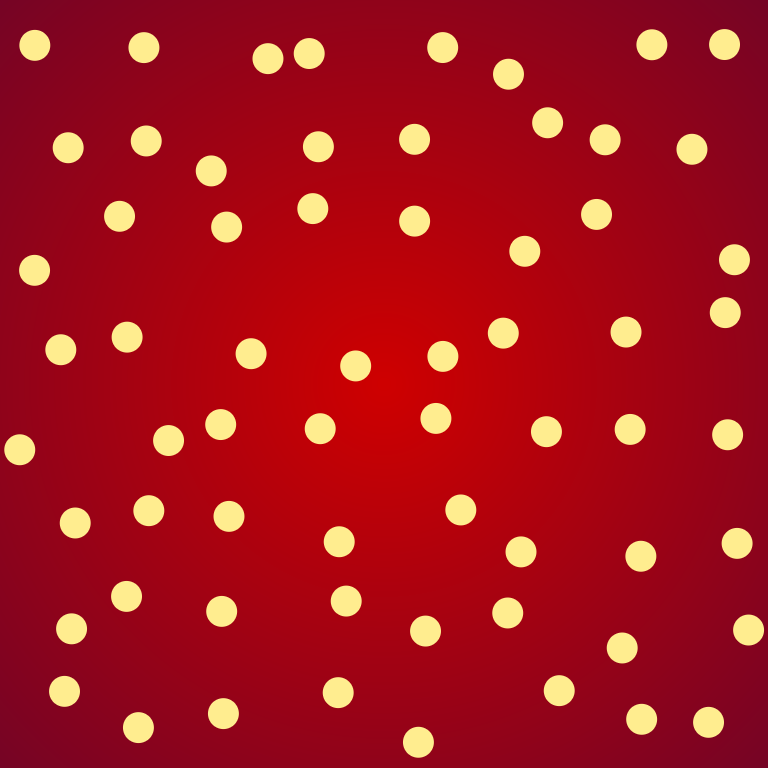
This pattern is drawn by a Shadertoy shader. Its source:

```glsl
// Pale yellow dots scattered over a red radial gradient, tiling on all sides.

const float CELLS = 8.0; // dot cells per side, one dot in each

vec2 hash22(vec2 p) {
    vec3 q = fract(p.xyx * vec3(0.1031, 0.1030, 0.0973));
    q += dot(q, q.yzx + 33.33);
    return fract((q.xx + q.yz) * q.zy);
}

// Signed distance to the dot of the current cell, in canvas units.
// The jitter keeps each dot inside its cell, so no neighbours are needed.
float scatteredDots(vec2 uv) {
    vec2 grid = uv * CELLS;
    vec2 id = mod(floor(grid), CELLS);
    vec2 centre = 0.5 + 0.33 * (2.0 * hash22(id + 17.0) - 1.0);
    return (length(fract(grid) - centre) - 0.161) / CELLS;
}

void mainImage(out vec4 fragColor, in vec2 fragCoord) {
    vec2 uv = fragCoord / iResolution.xy;
    float pixel = 1.0 / min(iResolution.x, iResolution.y);

    // Centred gradient: opposite edges mirror each other and join
    float radius = length(uv - 0.5) / 0.7071;
    vec3 brightRed = vec3(0.81, 0.0, 0.0);
    vec3 darkWine = vec3(0.46, 0.015, 0.145);
    vec3 colour = mix(brightRed, darkWine, radius);

    // Dots with an edge softened over one pixel
    vec3 paleYellow = vec3(1.0, 0.93, 0.56);
    float coverage = clamp(0.5 - scatteredDots(uv) / pixel, 0.0, 1.0);
    colour = mix(colour, paleYellow, coverage);

    fragColor = vec4(colour, 1.0);
}
```
